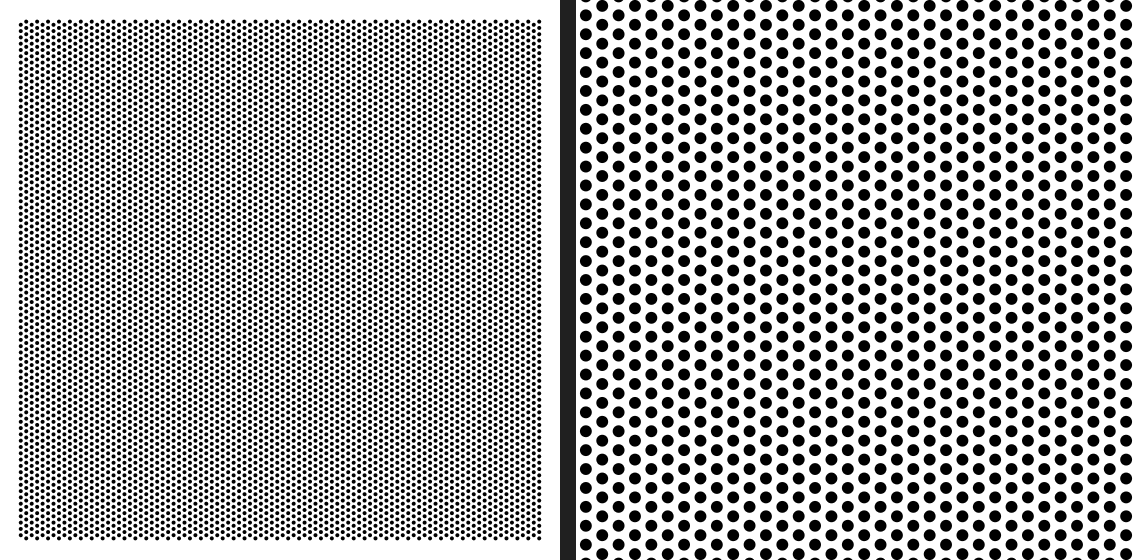
Left, the full canvas; right, a detail of the centre.
Give the GLSL for this pattern, as a WebGL 1 fragment shader.

```glsl
precision highp float;

uniform vec2 u_resolution;

// Signed distance to the nearest dot of a finite honeycomb lattice.
float honeycombDots(vec2 p, float radius) {
  // 96 columns; the vertical pitch keeps all neighbours equally far apart
  vec2 pitch = vec2(0.9258 / 95.0) * vec2(1.0, 2.0 / sqrt(3.0));

  float column = clamp(floor(p.x / pitch.x + 48.0), 0.0, 95.0);

  // Odd columns hold 83 dots, even columns 82, shifted by half a step
  float isEven = 1.0 - mod(column, 2.0);
  float lastRow = 82.0 - isEven;
  float row = clamp(floor(p.y / pitch.y + 0.5 * lastRow + 0.5), 0.0, lastRow);

  vec2 center = (vec2(column, row) - 0.5 * vec2(95.0, lastRow)) * pitch;
  return length(p - center) - radius;
}

void main() {
  float pixel = 1.0 / min(u_resolution.x, u_resolution.y);
  vec2 p = (gl_FragCoord.xy - 0.5 * u_resolution) * pixel;

  // Black dots on white, with edges one pixel soft
  float ink = clamp(0.5 - honeycombDots(p, 0.00352) / pixel, 0.0, 1.0);
  gl_FragColor = vec4(vec3(1.0 - ink), 1.0);
}
```
